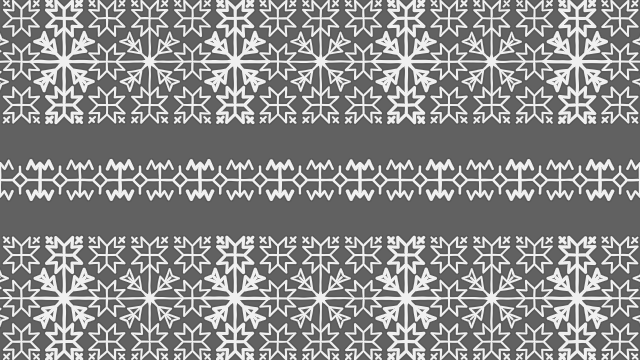
Write a WebGL 2 fragment shader that draws this pattern.

```glsl
#version 300 es
precision highp float;
// Knit-style ornament: two bands of eight-pointed stars around a border of antlers and diamonds.

#define UNITS 432.0        // pattern units per canvas height
#define STEP vec2(51.3, 52.0) // star spacing
#define FIRST_X 77.0       // first large motif
#define BAND_OFFSET 142.0  // band centre from canvas centre
#define BORDER_STEP 48.0   // antler spacing
#define THIN 1.25          // half line widths
#define BOLD 1.9
#define WOBBLE 0.7         // hand-drawn unevenness
#define GROUND vec3(0.38)
#define SHADE vec3(0.35)
#define INK vec3(0.94)

uniform vec2 u_resolution;
out vec4 fragColor;

vec2 gradient(vec2 cell) {
    vec2 h = fract(sin(vec2(dot(cell, vec2(127.1, 311.7)), dot(cell, vec2(269.5, 183.3)))) * 43758.5);
    return h * 2.0 - 1.0;
}

float gradientNoise(vec2 p) {
    vec2 i = floor(p), f = fract(p);
    vec2 u = f * f * (3.0 - 2.0 * f);
    vec2 e = vec2(1.0, 0.0);
    float low = mix(dot(gradient(i), f), dot(gradient(i + e), f - e), u.x);
    float high = mix(dot(gradient(i + e.yx), f - e.yx), dot(gradient(i + 1.0), f - 1.0), u.x);
    return mix(low, high, u.y);
}

float segment(vec2 p, vec2 a, vec2 b) {
    vec2 ab = b - a;
    return length(p - a - ab * clamp(dot(p - a, ab) / dot(ab, ab), 0.0, 1.0));
}

// Reflects a point into the octant where x >= y >= 0.
vec2 foldOctant(vec2 p) {
    p = abs(p);
    return p.x > p.y ? p : p.yx;
}

// Eight-pointed outline with a cross inside.
float star(vec2 p) {
    p = foldOctant(p);
    float d = segment(p, vec2(0.0), vec2(11.0, 0.0));
    d = min(d, segment(p, vec2(11.0, 0.0), vec2(21.0, 10.0)));
    return min(d, segment(p, vec2(21.0, 10.0), vec2(9.5)));
}

// Small crossed tick on the outer corners of a star.
float cornerTick(vec2 p) {
    p.x = abs(p.x);
    float d = segment(p, vec2(14.5), vec2(21.0));
    return min(d, segment(p, vec2(15.5, 20.5), vec2(20.5, 15.5)));
}

// Long cross with serrated leaves along the diagonals.
float leafCross(vec2 p) {
    p = foldOctant(p);
    float d = segment(p, vec2(0.0), vec2(40.5, 0.0));
    d = min(d, segment(p, vec2(0.0), vec2(25.0)));
    d = min(d, segment(p, vec2(10.0), vec2(26.0, 12.5)));
    d = min(d, segment(p, vec2(26.0, 12.5), vec2(20.0, 18.5)));
    d = min(d, segment(p, vec2(20.0, 18.5), vec2(35.0, 24.0)));
    d = min(d, segment(p, vec2(35.0, 24.0), vec2(27.0)));
    return d - 1.8 * smoothstep(10.0, 0.0, length(p));
}

float starBand(vec2 p) {
    float x = p.x - FIRST_X;
    float id = round(x / (2.0 * STEP.x));
    vec2 q = abs(vec2(x - 2.0 * STEP.x * id, p.y));
    float width = mod(id, 2.0) < 0.5 ? BOLD : THIN;
    vec2 above = q - vec2(0.0, STEP.y);
    vec2 corner = q - STEP;
    float main = min(leafCross(q), min(star(above), cornerTick(above)));
    float side = min(star(q - vec2(STEP.x, 0.0)), min(star(corner), cornerTick(corner)));
    return min(main - width, side - THIN);
}

float antlerBorder(vec2 p) {
    float id = round(p.x / BORDER_STEP);
    vec2 q = abs(vec2(p.x - BORDER_STEP * id, p.y));
    float width = mod(id, 2.0) < 0.5 ? 1.5 : 2.1;
    // Stem and zigzag antlers
    float antler = segment(q, vec2(0.0), vec2(0.0, 20.0));
    antler = min(antler, segment(q, vec2(0.0, 20.0), vec2(5.5, 13.5)));
    antler = min(antler, segment(q, vec2(5.5, 13.5), vec2(10.5, 23.0)));
    antler = min(antler, segment(q, vec2(10.5, 23.0), vec2(15.0, 13.5)));
    // Rail, diamond and its spikes
    vec2 r = vec2(0.5 * BORDER_STEP - q.x, q.y);
    float link = segment(r, vec2(8.5, 0.0), vec2(24.0, 0.0));
    link = min(link, abs(r.x + r.y - 8.5) * 0.707);
    link = min(link, segment(r, vec2(0.0, 8.5), vec2(0.0, 16.0)));
    return min(antler - width, link - 1.45);
}

void main() {
    float pixel = UNITS / u_resolution.y;
    vec2 p = gl_FragCoord.xy * pixel;
    p.y -= 0.5 * UNITS;

    // Uneven hand-cut lines
    float wear = 0.5 * WOBBLE * gradientNoise(p / 9.0 + 40.0);
    p += WOBBLE * vec2(gradientNoise(p / 15.0), gradientNoise(p / 15.0 + 90.0));

    float bands = starBand(vec2(p.x, abs(p.y) - BAND_OFFSET));
    float d = min(bands, antlerBorder(p)) + wear;

    vec3 color = mix(SHADE, GROUND, smoothstep(1.4, 2.4, d));
    color = mix(color, INK, clamp(0.5 - d / pixel, 0.0, 1.0));
    fragColor = vec4(color, 1.0);
}
```
